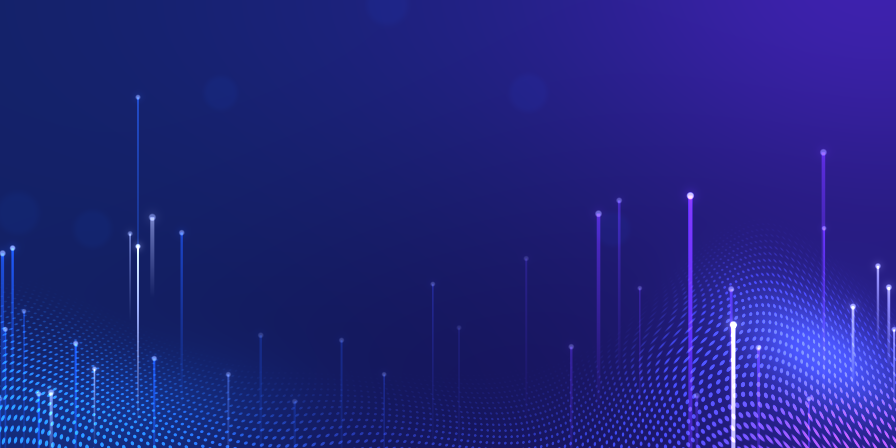
Reproduce this background procedurally as a WebGL 2 fragment shader.

```glsl
#version 300 es
precision highp float;
// Night-blue backdrop with a violet corner, a dotted wave terrain and light beams.
// The terrain is a warped cell grid below a ridge curve; beams are thin fading
// segments with round heads, scattered by hashes and denser toward both sides.
uniform vec2 u_resolution;
out vec4 fragColor;

float hash(float n) {
    return fract(sin(n * 127.1 + 3.7) * 43758.55);
}

// Soft elliptical falloff around a centre
float glow(vec2 p, vec2 center, vec2 size) {
    vec2 q = (p - center) / size;
    return exp(-dot(q, q));
}

// Upper outline of the terrain: low left slope, tall right hill
float ridge(float x) {
    float left = 0.21 * exp(-x * x * 7.0);
    float hill = 0.34 * exp(-pow((x - 1.67) / 0.27, 2.0));
    return 0.17 + left + hill + 0.08 * smoothstep(1.6, 2.0, x);
}

vec3 backdrop(vec2 p) {
    vec3 color = mix(vec3(0.075, 0.13, 0.40), vec3(0.115, 0.10, 0.43), smoothstep(0.2, 1.9, p.x));
    color += vec3(0.125, 0.03, 0.24) * glow(p, vec2(2.0, 1.08), vec2(0.7, 0.55));
    color += vec3(0.02, 0.01, 0.07) * glow(p, vec2(0.95, 1.0), vec2(0.8, 0.4));
    color -= vec3(0.01, 0.03, 0.05) * glow(p, vec2(0.95, 0.1), vec2(0.75, 0.4));
    // Faint out-of-focus discs
    for (float i = 0.0; i < 6.0; i++) {
        vec2 center = vec2(0.04 + 0.26 * i - 0.1 * sin(1.2 * i), 0.72 + 0.27 * cos(1.3 * (i - 3.0)));
        float radius = 0.04 + 0.02 * hash(i + 9.0);
        float disc = 1.0 - smoothstep(radius * 0.6, radius, length(p - center));
        color += vec3(0.0, 0.015, 0.035) * disc;
    }
    return color;
}

// Light pooled on the terrain, diagonal on the right side
vec3 terrainLight(vec2 p) {
    vec2 q = p - vec2(1.83, 0.21);
    vec2 along = vec2(0.85 * q.x - 0.5 * q.y, 0.5 * q.x + 0.85 * q.y);
    vec3 light = vec3(0.14, 0.22, 0.46) * glow(along, vec2(0.0), vec2(0.19, 0.09));
    light += vec3(0.05, 0.05, 0.17) * glow(p, vec2(1.83, 0.17), vec2(0.28, 0.2));
    return light + vec3(0.01, 0.08, 0.16) * glow(p, vec2(0.25, 0.08), vec2(0.36, 0.12));
}

vec3 dotWave(vec2 p) {
    float depth = ridge(p.x) - p.y;
    float bend = 0.035 * sin(13.0 * p.y + 4.0 * p.x) + 0.02 * sin(5.0 * p.x - 9.0 * p.y);
    float ripple = 0.015 * sin(9.0 * p.x + 8.0 * p.y);
    float near = max(depth, 0.0);
    vec2 grid = vec2(76.0 * (p.x - 1.0 + bend) / (1.0 + 0.6 * near),
                     26.0 * log(1.0 + 4.0 * max(depth + ripple, -0.1)));
    float soft = 0.5 * max(fwidth(grid.x), fwidth(grid.y));
    float radius = 0.18 + 0.22 * near;
    float dots = 1.0 - smoothstep(radius - soft, radius + soft, length(fract(grid) - 0.5));
    // Tint runs from cyan through indigo to pink
    vec3 tint = mix(vec3(0.10, 0.46, 0.80), vec3(0.18, 0.28, 0.75), smoothstep(0.3, 0.9, p.x));
    tint = mix(tint, vec3(0.22, 0.26, 0.75), smoothstep(1.2, 1.8, p.x));
    tint = mix(tint, vec3(0.75, 0.25, 0.65), 0.8 * glow(p, vec2(1.93, 0.02), vec2(0.28, 0.10)));
    float sides = mix(0.7, 1.0, smoothstep(0.2, 0.9, abs(p.x - 1.0)));
    return tint * dots * sides * smoothstep(-0.01, 0.26, depth);
}

// Vertical light trail hanging from a bright head
vec3 beam(vec2 p, vec2 head, float len, float halfWidth, vec3 color) {
    float px = 1.0 / u_resolution.y;
    float drop = head.y - p.y;
    float line = clamp((halfWidth - abs(p.x - head.x)) / px + 0.5, 0.0, 1.0);
    float trail = line * smoothstep(-px, px, drop) * clamp(1.0 - drop / len, 0.0, 1.0);
    float d = length(p - head);
    float radius = 0.003 + halfWidth;
    float cap = 1.0 - smoothstep(radius - px, radius + px, d);
    float halo = 0.15 * exp(-d * d / (radius * radius * 5.0));
    float power = max(color.r, max(color.g, color.b));
    return color * (trail + halo) + vec3(0.75, 0.8, 0.9) * power * cap;
}

vec3 scatteredBeams(vec2 p) {
    vec3 sum = vec3(0.0);
    for (float i = 0.0; i < 32.0; i++) {
        float t = (i + 0.2 + 0.6 * hash(i)) / 32.0;
        float x = 2.0 * smoothstep(0.0, 1.0, pow(t, 1.2));
        float edge = smoothstep(0.2, 0.75, abs(x - 0.95));
        float top = mix(0.10, 0.58, pow(hash(i + 40.0), 1.2));
        float white = step(0.72, hash(i + 80.0)) * edge;
        vec3 color = mix(vec3(0.06, 0.32, 0.85), vec3(0.36, 0.14, 0.75), smoothstep(0.7, 1.3, x));
        color = mix(color, vec3(0.9, 0.93, 1.0), white);
        color *= mix(0.25, 0.65, edge) * mix(0.5, 1.1, hash(i + 120.0));
        float len = mix(0.4, 0.18, white);
        sum += beam(p, vec2(x, top), len, 0.0015 + 0.002 * hash(i + 160.0), color);
    }
    return sum;
}

void main() {
    vec2 p = gl_FragCoord.xy / u_resolution * vec2(2.0, 1.0);
    vec3 color = backdrop(p) + terrainLight(p) + dotWave(p) + scatteredBeams(p);
    // Leading beams
    color += beam(p, vec2(1.541, 0.563), 0.85, 0.0045, vec3(0.38, 0.12, 0.8));
    color += beam(p, vec2(1.637, 0.275), 0.8, 0.0045, vec3(0.95));
    color += beam(p, vec2(1.838, 0.66), 0.5, 0.004, vec3(0.18, 0.06, 0.32));
    color += beam(p, vec2(1.336, 0.523), 0.45, 0.004, vec3(0.2, 0.06, 0.36));
    color += beam(p, vec2(0.308, 0.783), 0.6, 0.002, vec3(0.05, 0.18, 0.4));
    color += beam(p, vec2(0.308, 0.45), 0.4, 0.002, vec3(0.9));
    color += beam(p, vec2(0.34, 0.515), 0.18, 0.0045, vec3(0.35));
    fragColor = vec4(clamp(color, 0.0, 1.0), 1.0);
}
```
